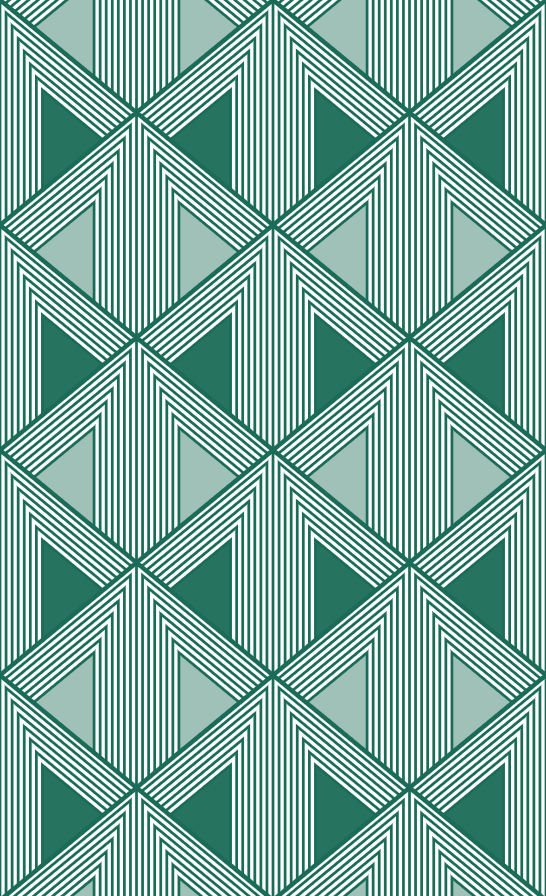
Write a Shadertoy shader that draws this pattern.

```glsl
// Lattice of diamonds, alternating dark and pale, each filled with nested
// pinstripe chevrons that leave a solid triangle on either side.
// Stripes are bands of the distance to the diamond's upper edges and axis.

#define REPEATS_ACROSS 2.0
#define HALF_HEIGHT 0.4122     // diamond half height, in repeat widths
#define STRIPE_COUNT 7.0       // white stripes on each side of the axis
#define STRIPE_PITCH 0.0222
#define WHITE_SHARE 0.55       // part of the pitch that is white
#define LATTICE_HALF_WIDTH 0.0082
#define WHITE vec3(0.985, 0.99, 0.985)
#define LINE_GREEN vec3(0.10, 0.42, 0.34)
#define DARK_GREEN vec3(0.15, 0.455, 0.375)
#define PALE_GREEN vec3(0.625, 0.755, 0.72)

// Pixel coverage of a shape, positive distance meaning inside
float coverage(float dist, float pixel) {
    return clamp(dist / pixel + 0.5, 0.0, 1.0);
}

// Position relative to the centre of the nearest diamond of one sublattice
vec2 diamondCell(vec2 p, vec2 centre) {
    vec2 period = vec2(1.0, 2.0 * HALF_HEIGHT);
    return mod(p - centre + 0.5 * period, period) - 0.5 * period;
}

// Distance inside the slanted edge from the top vertex to the side vertex
float edgeDistance(float x, float y) {
    vec2 normal = normalize(vec2(HALF_HEIGHT, 0.5));
    return dot(normal, vec2(0.5 - x, -y));
}

void mainImage(out vec4 fragColor, in vec2 fragCoord) {
    float pixel = REPEATS_ACROSS / iResolution.x;
    vec2 p = vec2(fragCoord.x, fragCoord.y - iResolution.y) * pixel;

    // Choose the diamond that holds this point
    vec2 q = diamondCell(p, vec2(0.0, -HALF_HEIGHT));
    bool isDark = edgeDistance(abs(q.x), abs(q.y)) > 0.0;
    if (!isDark) q = diamondCell(p, vec2(0.5, 0.0));
    vec3 fill = isDark ? DARK_GREEN : PALE_GREEN;

    // Nested chevrons, mitred where edge and axis are equally near
    float depth = min(abs(q.x), edgeDistance(abs(q.x), q.y));
    float bandDepth = STRIPE_COUNT * STRIPE_PITCH;
    float offCentre = abs(fract(depth / STRIPE_PITCH) - 0.5);
    float stripe = coverage((0.5 * WHITE_SHARE - offCentre) * STRIPE_PITCH, pixel);
    stripe *= step(depth, bandDepth);
    vec3 color = mix(LINE_GREEN, WHITE, stripe);

    // Solid triangles beyond the last green stripe
    float fillStart = bandDepth + 0.5 * (1.0 - WHITE_SHARE) * STRIPE_PITCH;
    color = mix(color, fill, coverage(depth - fillStart, pixel));

    // Heavier lattice lines around every diamond
    float border = edgeDistance(abs(q.x), abs(q.y));
    color = mix(color, LINE_GREEN, coverage(LATTICE_HALF_WIDTH - border, pixel));

    fragColor = vec4(color, 1.0);
}
```
